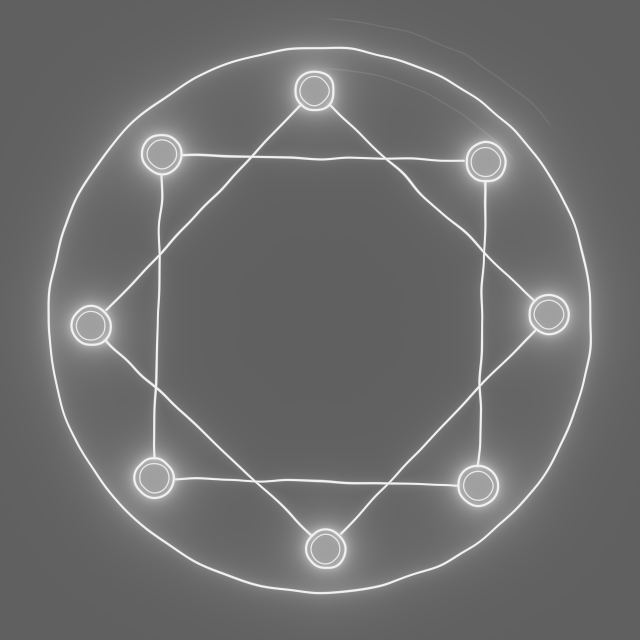
Give the GLSL for this background, as a Shadertoy shader.

```glsl
// A glowing hand-drawn ring holding two crossed squares, with a small
// double ring on each of their eight corners. Distances to noise-warped
// circles and segments give both the crisp strokes and the soft halos.

const float TAU = 6.2831853;
const float BACKGROUND = 0.376;
const float INK = 0.945;
const float RING_RADIUS = 0.4245;
const float NODE_ORBIT = 0.358;
const float NODE_OUTER = 0.0307;
const float NODE_INNER = 0.0225;
const float LINE_GAP = 0.0325;    // where an edge stops short of a node
const float STROKE = 0.0017;      // half width of the main strokes

float hash(vec2 cell) {
    vec3 q = fract(vec3(cell.xyx) * 0.1031);
    q += dot(q, q.yzx + 33.33);
    return fract((q.x + q.y) * q.z);
}

// Smooth value noise from -1 to 1
float noise(vec2 p) {
    vec2 cell = floor(p);
    vec2 f = fract(p);
    f = f * f * (3.0 - 2.0 * f);
    float low = mix(hash(cell), hash(cell + vec2(1, 0)), f.x);
    float high = mix(hash(cell + vec2(0, 1)), hash(cell + vec2(1, 1)), f.x);
    return 2.0 * mix(low, high, f.y) - 1.0;
}

vec2 wobble(vec2 p, float frequency, float amount) {
    vec2 q = p * frequency + 40.0;
    return p + amount * vec2(noise(q), noise(q + 71.0));
}

float segmentDistance(vec2 p, vec2 a, vec2 b) {
    vec2 ab = b - a;
    float t = clamp(dot(p - a, ab) / dot(ab, ab), 0.0, 1.0);
    return length(p - a - ab * t);
}

float stroke(float dist, float halfWidth, float pixel) {
    return 1.0 - smoothstep(halfWidth - 0.7 * pixel, halfWidth + 0.7 * pixel, dist);
}

float halo(float dist, float reach) {
    return exp(-max(dist, 0.0) / reach);
}

// Corners alternate between the two squares, each slightly turned
vec2 nodeCentre(int index) {
    float turn = (index % 2 == 0) ? 0.0245 : -0.0236;
    float angle = float(index) * TAU / 8.0 + turn;
    return NODE_ORBIT * vec2(cos(angle), sin(angle));
}

// Faint arc in the upper right, fading out at both ends
float faintArc(vec2 p, float radius, float pixel) {
    float angle = atan(p.y, p.x);
    float span = smoothstep(0.67, 0.73, angle) * (1.0 - smoothstep(1.5, 1.57, angle));
    return span * stroke(abs(length(p) - radius), 0.0011, pixel);
}

void mainImage(out vec4 fragColor, in vec2 fragCoord) {
    float pixel = 1.0 / min(iResolution.x, iResolution.y);
    vec2 p = (fragCoord - 0.5 * iResolution.xy) * pixel;
    vec2 warped = wobble(p, 21.0, 0.0028);

    // Large ring
    float ringDist = abs(length(warped) - RING_RADIUS);
    float ink = stroke(ringDist, STROKE, pixel);
    float glow = 0.07 * halo(ringDist, 0.008) + 0.06 * halo(ringDist, 0.035);

    float edgeDist = 1.0;
    for (int i = 0; i < 8; i++) {
        vec2 centre = nodeCentre(i);
        vec2 next = nodeCentre((i + 2) % 8);

        // Edge of a square, trimmed at both nodes
        vec2 trim = LINE_GAP * normalize(next - centre);
        edgeDist = min(edgeDist, segmentDistance(warped, centre + trim, next - trim));

        // Double ring with an uneven outline
        vec2 local = p - centre;
        float radius = length(local);
        vec2 direction = local / max(radius, 0.0001);
        float seed = float(i) * 9.0;
        float outer = radius - NODE_OUTER - 0.0015 * noise(direction * 1.5 + seed + 20.0);
        float inner = radius - NODE_INNER - 0.0011 * noise(direction * 1.5 + seed + 150.0);
        ink = max(ink, stroke(abs(outer), STROKE, pixel));
        ink = max(ink, 0.9 * stroke(abs(inner), 0.0010, pixel));
        glow += 0.17 * halo(outer, 0.018) + 0.06 * halo(outer, 0.05);
        glow += 0.08 * halo(abs(outer), 0.005);
    }

    // Square edges
    ink = max(ink, stroke(edgeDist, STROKE, pixel));
    glow += 0.06 * halo(edgeDist, 0.006) + 0.025 * halo(edgeDist, 0.022);

    // Faint outer and inner arcs
    float arcs = faintArc(warped, 0.471, pixel) + faintArc(warped, 0.391, pixel);
    float shade = BACKGROUND + glow + 0.05 * arcs;

    fragColor = vec4(vec3(mix(min(shade, INK), INK, ink)), 1.0);
}
```
